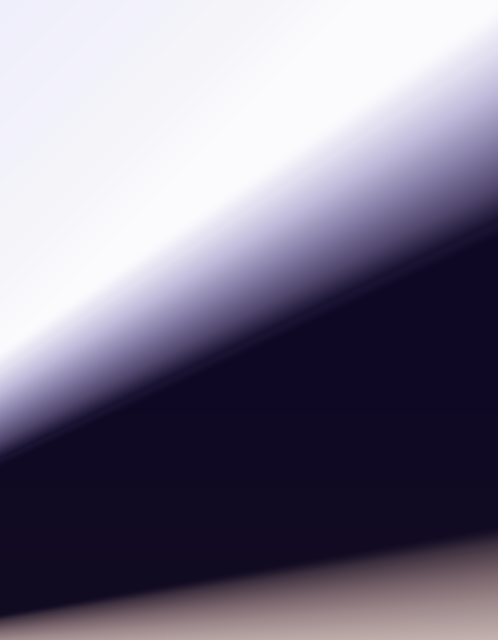
Reproduce this background procedurally as a Shadertoy shader.

```glsl
// Linear 0..1 progress of v from a to b
float ramp(float a, float b, float v) {
    return clamp((v - a) / (b - a), 0.0, 1.0);
}

// Pale upper sheet, shifting from lavender to white along the diagonal
vec3 paleSheet(vec2 uv) {
    float diagonal = uv.x * 0.776 + 1.0 - uv.y;
    vec3 color = mix(vec3(0.937, 0.935, 0.982), vec3(0.95, 0.948, 0.988), ramp(0.0, 0.26, diagonal));
    color = mix(color, vec3(0.955, 0.955, 0.975), smoothstep(0.25, 0.34, diagonal));
    return mix(color, vec3(0.984, 0.984, 0.996), smoothstep(0.36, 0.58, diagonal));
}

// Violet falloff between the two slanted edges: 0 is lit, 1 is dark
vec3 violetFade(vec3 lit, vec3 dark, float t) {
    vec3 color = mix(lit, vec3(0.88, 0.87, 0.94), smoothstep(-0.04, 0.19, t));
    color = mix(color, vec3(0.74, 0.72, 0.85), ramp(0.17, 0.36, t));
    color = mix(color, vec3(0.52, 0.49, 0.65), ramp(0.36, 0.58, t));
    color = mix(color, vec3(0.32, 0.28, 0.43), ramp(0.58, 0.78, t));
    color = mix(color, vec3(0.10, 0.075, 0.195), ramp(0.78, 0.93, t));
    return mix(color, dark, smoothstep(0.95, 1.02, t));
}

// Warm glow rising from the lower edge
vec3 warmGlow(vec3 dark, float t) {
    vec3 color = mix(dark, vec3(0.29, 0.23, 0.28), smoothstep(-0.08, 0.18, t));
    color = mix(color, vec3(0.47, 0.39, 0.42), ramp(0.15, 0.39, t));
    color = mix(color, vec3(0.61, 0.53, 0.54), ramp(0.39, 0.63, t));
    return mix(color, vec3(0.77, 0.70, 0.69), ramp(0.63, 1.0, t));
}

void mainImage(out vec4 fragColor, in vec2 fragCoord) {
    vec2 uv = fragCoord / iResolution.xy;

    // Slanted boundaries, as heights across the canvas
    float litEdge = mix(0.447, 0.98, uv.x);
    float darkEdge = mix(0.273, 0.633, uv.x);
    float glowEdge = mix(0.036, 0.167, uv.x);

    vec3 dark = mix(vec3(0.068, 0.042, 0.13), vec3(0.053, 0.03, 0.142), ramp(0.1, 0.45, uv.y));
    float fade = (litEdge - uv.y) / (litEdge - darkEdge);
    float glow = (glowEdge - uv.y) / mix(0.055, 0.167, uv.x);

    vec3 color = violetFade(paleSheet(uv), dark, fade);
    if (uv.y < darkEdge - 0.05) color = warmGlow(dark, glow);
    fragColor = vec4(color, 1.0);
}
```
